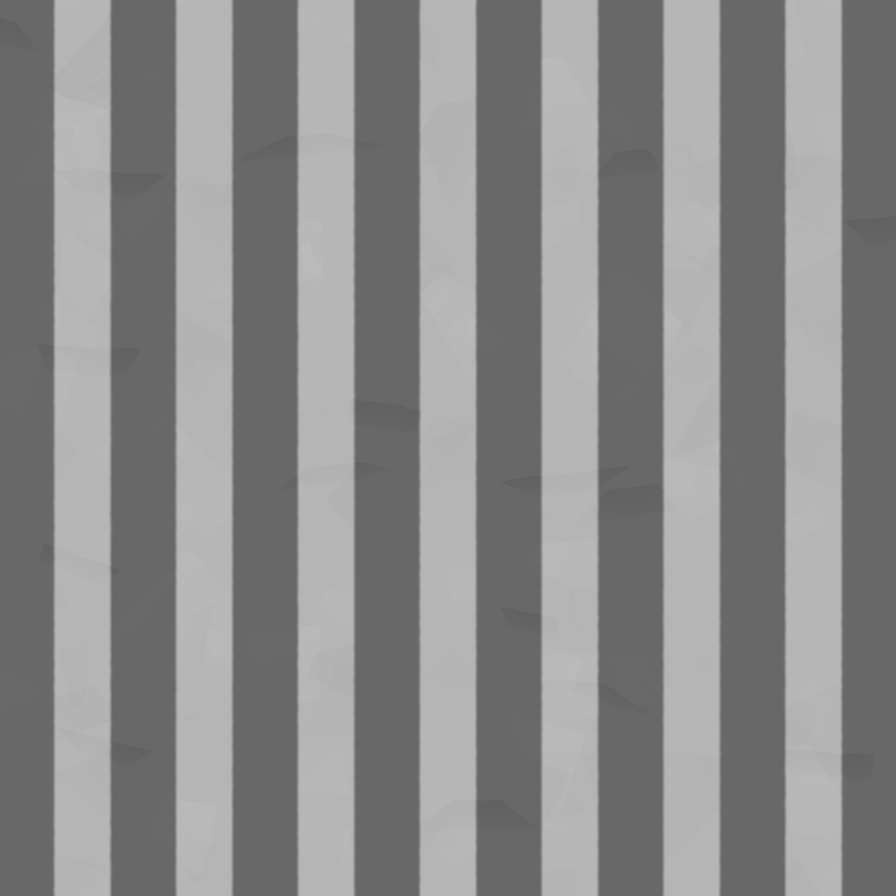
This pattern is drawn by a Shadertoy shader. Its source:

```glsl
// Seven pale vertical stripes on dark grey, centred on the canvas.
// Stripes come from a repeated distance function; faint angular shards and
// flat smudges, scattered on jittered grids, add the worn, painted look.

#define PERIOD 0.1360
#define STRIPE_WIDTH 0.0630
#define EDGE_SOFTNESS 0.0026
#define EDGE_WOBBLE 0.0006
#define DARK_TONE 0.408
#define LIGHT_TONE 0.712
#define SHARD_LIGHT 0.017
#define SHARD_DARK 0.003
#define SMUDGE_DEPTH 0.026
#define RAGGEDNESS 0.005

vec2 hash2(vec2 p) {
    vec3 q = fract(vec3(p.xyx) * vec3(0.1031, 0.1030, 0.0973));
    q += dot(q, q.yzx + 33.33);
    return fract((q.xx + q.yz) * q.zy);
}

float cornerGradient(vec2 corner, vec2 offset) {
    return dot(hash2(corner + 71.0) * 2.0 - 1.0, offset);
}

float gradientNoise(vec2 p) {
    vec2 i = floor(p), f = p - i;
    vec2 u = f * f * f * (f * (f * 6.0 - 15.0) + 10.0);
    vec2 e = vec2(1.0, 0.0);
    return mix(
        mix(cornerGradient(i, f), cornerGradient(i + e, f - e), u.x),
        mix(cornerGradient(i + e.yx, f - e.yx), cornerGradient(i + e.xx, f - e.xx), u.x),
        u.y);
}

// Tapered, sheared quads, one at most per cell; each fades along its length.
// Returns positive coverage in x and signed tone in y.
vec2 scatterQuads(vec2 p, float cells, vec2 size, float turn, float chance, float seed) {
    vec2 grid = p * cells, cell = floor(grid), total = vec2(0.0);
    float blur = cells * max(0.0008, 0.75 / iResolution.y);
    for (int y = -1; y <= 1; y++) {
        for (int x = -1; x <= 1; x++) {
            vec2 id = cell + vec2(x, y);
            vec2 place = hash2(id + seed);
            vec2 form = hash2(id + seed + 17.0);
            vec2 kind = hash2(id + seed + 43.0);
            float angle = (form.x - 0.5) * turn;
            float c = cos(angle), s = sin(angle);
            vec2 q = mat2(c, s, -s, c) * (grid - id - place);
            q.x += (form.y - 0.5) * 0.7 * q.y;
            vec2 extent = size * mix(vec2(0.5), vec2(1.0), hash2(id + seed + 29.0));
            float along = q.y / extent.y;
            float taper = 1.0 + (place.x - 0.5) * 1.4 * along;
            float d = max(abs(q.x) - extent.x * taper, abs(q.y) - extent.y);
            float cover = 1.0 - smoothstep(-blur, blur, d);
            cover *= mix(0.35, 1.0, clamp(0.5 + 0.5 * along, 0.0, 1.0));
            cover *= step(kind.x, chance);
            total += cover * vec2(1.0, kind.y * 2.0 - 1.0);
        }
    }
    return total;
}

void mainImage(out vec4 fragColor, in vec2 fragCoord) {
    vec2 uv = fragCoord / iResolution.xy;

    // Stripes, with a slightly uneven soft edge
    float offset = mod(uv.x - 0.5 + 0.5 * PERIOD, PERIOD) - 0.5 * PERIOD;
    float stripeDistance = abs(offset) - 0.5 * STRIPE_WIDTH;
    stripeDistance += EDGE_WOBBLE * gradientNoise(uv * vec2(20.0, 110.0));
    float soft = max(EDGE_SOFTNESS, 0.75 / iResolution.x);
    float light = 1.0 - smoothstep(-soft, soft, stripeDistance);

    // Torn outlines for the wear
    vec2 tear = vec2(gradientNoise(uv * 24.0), gradientNoise(uv * 24.0 + 50.0));
    tear += 0.4 * vec2(gradientNoise(uv * 75.0 + 9.0), gradientNoise(uv * 75.0 + 31.0));
    vec2 torn = uv + RAGGEDNESS * tear;

    // Broad and small shards, then near-horizontal dark smudges
    float shards = scatterQuads(torn, 8.0, vec2(0.40, 0.55), 3.0, 0.85, 3.0).y;
    shards += 0.7 * scatterQuads(torn, 14.0, vec2(0.32, 0.58), 6.0, 0.6, 111.0).y;
    shards += 0.6 * scatterQuads(torn, 22.0, vec2(0.08, 0.60), 4.0, 0.2, 207.0).y;
    shards = clamp(shards, -1.2, 1.2);
    float smudges = scatterQuads(torn, 6.0, vec2(0.34, 0.10), 0.7, 0.4, 305.0).x;
    smudges = min(smudges, 1.0);

    // Compose
    float tone = mix(DARK_TONE, LIGHT_TONE, light);
    tone += shards * mix(SHARD_DARK, SHARD_LIGHT, light);
    tone += 0.006 * light * gradientNoise(uv * 7.0);
    tone -= smudges * SMUDGE_DEPTH * mix(1.0, 0.7, light);
    fragColor = vec4(vec3(tone), 1.0);
}
```
